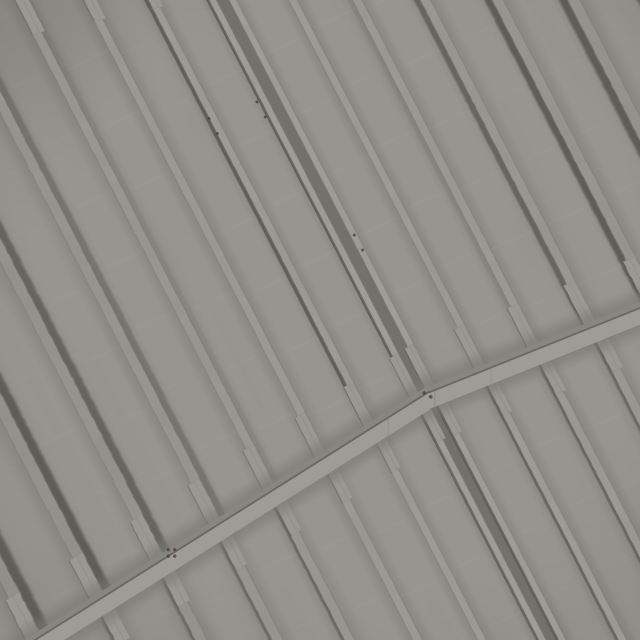
Reproduce this texture procedurally as a WebGL 1 fragment shader.

```glsl
precision highp float;
// Underside of a grey metal roof: slanted ribs spread out from a double ridge,
// crossed by a bent beam with splice plates where they meet. Ribs come from a
// quadratic spacing rule; soft masks layer sheets, shadows, ribs and the beam.
uniform vec2 u_resolution;

const vec3 SHEET = vec3(0.594, 0.586, 0.563);
const vec3 SHADE = vec3(0.490, 0.487, 0.467);
const vec3 DARK = vec3(0.350, 0.347, 0.328);
const vec3 STEEL = vec3(0.618, 0.613, 0.586);
const vec3 RUST = vec3(0.34, 0.23, 0.20);
const float LEAN = 0.515;      // horizontal run of a rib per unit of height
const float RIDGE = 0.348;     // ridge position on the top edge
const vec2 KINK = vec2(0.67, 0.378);

float hash(vec2 p) {
  vec3 q = fract(vec3(p.xyx) * 0.1031);
  q += dot(q, q.yzx + 33.33);
  return fract((q.x + q.y) * q.z);
}

float noise(vec2 p) {
  vec2 i = floor(p), f = fract(p);
  f = f * f * (3.0 - 2.0 * f);
  return mix(mix(hash(i), hash(i + vec2(1.0, 0.0)), f.x),
             mix(hash(i + vec2(0.0, 1.0)), hash(i + 1.0), f.x), f.y);
}

// Soft-edged interval: 1 where lo < v < hi.
float band(float v, float lo, float hi, float blur) {
  return smoothstep(lo - blur, lo + blur, v) * (1.0 - smoothstep(hi - blur, hi + blur, v));
}

// Nearest rib as (perpendicular offset, index from ridge, side).
vec3 nearestRib(float across) {
  vec3 best = vec3(9.0, 0.0, 1.0);
  float side = across < 0.0 ? -1.0 : 1.0;
  for (int i = 0; i < 9; i++) {
    float n = float(i);
    float offset = across - side * (0.0156 + 0.0911 * n + 0.0031 * n * n);
    if (abs(offset) < abs(best.x)) best = vec3(offset, n, side);
  }
  best.x *= inversesqrt(1.0 + LEAN * LEAN);
  return best;
}

// Signed height above the bent beam's centre line.
float beamHeight(vec2 p) {
  float slope = p.x < KINK.x ? 0.63 : 0.40;
  return (p.y - KINK.y - slope * (p.x - KINK.x)) * inversesqrt(1.0 + slope * slope);
}

// Two bolt holes either side of a centre.
float boltPair(vec2 p, vec2 centre, vec2 gap, float radius, float blur) {
  float d = min(length(p - centre - gap), length(p - centre + gap));
  return 1.0 - smoothstep(radius - blur, radius + blur, d);
}

vec3 drawSheets(vec2 p, vec3 rib, float across) {
  float streak = noise(vec2(across * 45.0, p.y * 5.0)) - 0.5;
  float reach = 0.024 + 0.0025 * rib.y;
  float shade = 0.55 * (1.0 - smoothstep(0.003, reach, abs(rib.x)));
  shade += 0.30 * smoothstep(0.42, 0.75, length(p - vec2(0.54, 0.52))) + 0.10 * streak;
  shade += 0.30 * (1.0 - smoothstep(0.0, 0.28, length(p - vec2(0.0, 1.0))));
  vec3 color = mix(SHEET, SHADE, clamp(shade, 0.0, 1.0));
  float sheetId = floor(across / 0.1);
  float lap = fract((1.0 - p.y + 0.45 * p.x) / 0.116 + 0.25 * hash(vec2(sheetId, 7.0)));
  color += 0.007 * band(lap, 0.47, 0.50, 0.02);
  float gutter = band(across, -0.0156, 0.0156, 0.003);
  return mix(color, mix(SHADE, DARK, 0.45), gutter * 0.85);
}

vec3 drawRibs(vec3 color, vec2 p, vec3 rib, float height, float blur) {
  float n = rib.y, left = step(rib.z, 0.0);
  float below = step(height, 0.0);
  float wear = (noise(vec2(p.y * 140.0, n * 5.0 + rib.z)) - 0.5) * (0.0003 + 0.0002 * n);
  float halfWidth = 0.0046 + 0.00065 * n;
  float d = rib.x + wear;

  // Shadowed flank: faces the ridge far out, faces left near it and below the beam.
  float far = mix(smoothstep(1.5, 3.5, n), smoothstep(2.0, 6.0, n), left);
  float near = left * step(n, 1.5);
  float lower = max(step(2.5, n), max(1.0 - left, step(n, 0.5)));
  float strength = mix(max(far, near), lower * 0.9, below);
  float flip = mix(mix(-rib.z, -1.0, near), -1.0, below);
  float depth = 0.0044 + 0.0017 * n * (1.0 - below);
  float flank = band(d * flip, halfWidth - 0.001, halfWidth + depth, blur + 0.0005 * n);
  color = mix(color, DARK, flank * strength * 0.9);
  color = mix(color, SHADE, 0.35 * band(d, -halfWidth - 0.002, halfWidth + 0.002, blur));
  vec3 face = STEEL * (0.985 - 0.012 * n + 0.02 * noise(vec2(p.y * 40.0, n)));
  color = mix(color, face, band(d, -halfWidth, halfWidth, blur));

  // Splice plates beside the beam and at the upper left edge.
  float topEdge = band(1.0 - p.y + 0.21 * p.x, -1.0, 0.064, blur) * step(p.x, 0.27);
  float plate = max(band(height, -0.068, 0.085, blur), topEdge);
  float shift = mix(-0.003, 0.003, max(below, topEdge));
  float plateX = d - shift, plateHalf = halfWidth + 0.0028;
  color = mix(color, DARK, plate * 0.4 * band(plateX, -plateHalf - 0.002, plateHalf, blur));
  color = mix(color, STEEL * 0.97, plate * band(plateX, -plateHalf, plateHalf, blur));
  return mix(color, SHADE, plate * 0.35 * band(plateX, 0.0005, 0.0018, blur));
}

vec3 drawBeam(vec3 color, vec2 p, float height, float blur) {
  color = mix(color, SHADE * 0.96, 0.6 * band(height, -0.030, 0.032, 0.014));
  color = mix(color, SHADE * 1.08, band(height, -0.016, 0.017, blur));
  color = mix(color, DARK, 0.7 * band(height, 0.0065, 0.0095, blur));
  color = mix(color, STEEL, band(height, -0.016, 0.0065, blur));
  float seams = band(abs(p.x - 0.687), 0.0795, 0.0810, blur) + band(p.x - KINK.x, 0.008, 0.0105, blur);
  return mix(color, SHADE, 0.4 * seams * band(height, -0.016, 0.0065, blur));
}

void main() {
  vec2 p = gl_FragCoord.xy / u_resolution;
  float blur = 0.8 / min(u_resolution.x, u_resolution.y);
  float across = p.x - LEAN * (1.0 - p.y) - RIDGE;
  vec3 rib = nearestRib(across);
  float height = beamHeight(p);
  vec3 color = drawSheets(p, rib, across);
  color = drawRibs(color, p, rib, height, blur);
  color = drawBeam(color, p, height, blur);

  // Bolt holes along the ribs, then rusty ones on the beam.
  vec2 gap = vec2(0.0065, -0.0117);
  float holes = boltPair(p, vec2(0.560, 0.621), gap, 0.0022, blur);
  holes += boltPair(p, vec2(0.408, 0.829), gap, 0.0022, blur);
  holes += boltPair(p, vec2(0.333, 0.803), gap, 0.0022, blur);
  color = mix(color, RUST, min(holes, 1.0) * 0.85);
  float rust = boltPair(p, vec2(0.268, 0.136), vec2(0.005, 0.005), 0.0026, blur);
  rust += boltPair(p, vec2(0.268, 0.136), vec2(0.005, -0.005), 0.0026, blur);
  rust += boltPair(p, vec2(0.668, 0.383), vec2(0.005, -0.003), 0.0028, blur);
  color = mix(color, RUST, min(rust, 1.0) * 0.8);
  gl_FragColor = vec4(color, 1.0);
}
```
